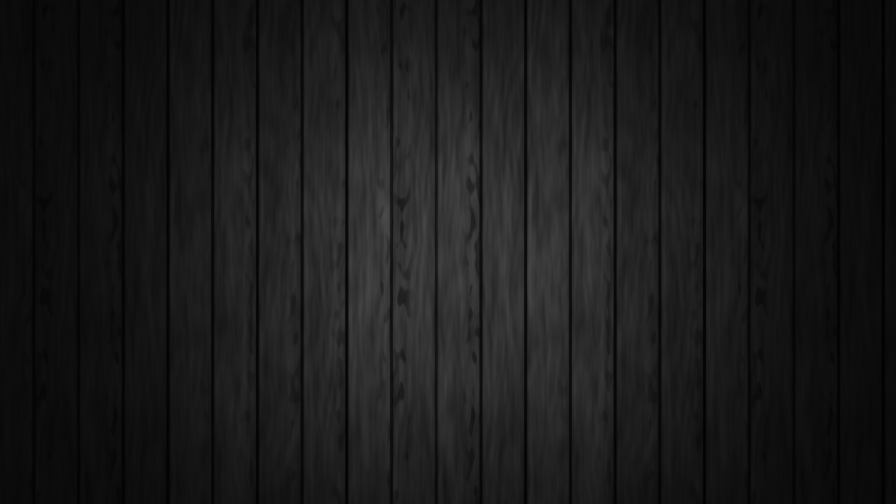
This texture is drawn by a WebGL 1 fragment shader. Its source:

```glsl
precision highp float;
// Dark vertical wooden planks under a soft central light.

#define PLANK_WIDTH 0.0499
#define FIRST_SEAM 0.0378
#define PLANK_CYCLE 8.0
#define SEAM_WIDTH 0.028
#define SEAM_DEPTH 0.68
#define GRAIN_DEPTH 0.34
#define FLECK_DEPTH 0.42
#define SHADE_LEVEL 0.037
#define LIGHT_LEVEL 0.192
#define LIGHT_FALLOFF vec2(2.95, 1.0)
#define LIGHT_CENTER vec2(0.508, 0.485)

uniform vec2 u_resolution;

float hash(float n) {
  return fract(sin(n * 91.17 + 4.3) * 4375.85);
}

vec2 gradient(vec2 cell) {
  float angle = 6.2832 * fract(sin(dot(cell, vec2(127.1, 311.7))) * 4375.85);
  return vec2(cos(angle), sin(angle));
}

float gradientNoise(vec2 p) {
  vec2 cell = floor(p);
  vec2 f = fract(p);
  vec2 blend = f * f * f * (f * (f * 6.0 - 15.0) + 10.0);
  float a = dot(gradient(cell), f);
  float b = dot(gradient(cell + vec2(1.0, 0.0)), f - vec2(1.0, 0.0));
  float c = dot(gradient(cell + vec2(0.0, 1.0)), f - vec2(0.0, 1.0));
  float d = dot(gradient(cell + vec2(1.0, 1.0)), f - vec2(1.0, 1.0));
  return mix(mix(a, b, blend.x), mix(c, d, blend.x), blend.y);
}

// Layered fibres, each finer layer stretched along the plank.
float fibres(vec2 p) {
  float sum = 0.0;
  float weight = 0.5;
  vec2 scale = vec2(75.0, 7.0);
  for (int i = 0; i < 3; i++) {
    sum += weight * gradientNoise(p * scale + float(i) * 17.3);
    scale *= vec2(1.9, 2.3);
    weight *= 0.85;
  }
  return sum;
}

// Long growth rings that bend into pointed arches.
float growthRings(vec2 p, float across, float kind) {
  float bend = gradientNoise(vec2(across * 1.4, p.y * 6.0) + kind * 9.7);
  float wobble = gradientNoise(p * vec2(60.0, 18.0));
  return sin(across * 19.0 + bend * 16.0 + wobble * 2.2 + kind * 2.0);
}

// Small dark scars gathered along one side of the worn planks.
float flecks(vec2 p, float across, float kind) {
  float side = kind < 0.5 ? 0.23 : 0.84;
  float wear = kind < 1.5 ? 1.0 : 0.65 * hash(kind + 3.0);
  float band = exp(-pow((across - side) / 0.19, 2.0));
  float scar = gradientNoise(p * vec2(130.0, 46.0) + 31.0);
  float patches = gradientNoise(p * vec2(25.0, 12.0) + 8.0);
  return wear * band * smoothstep(0.08, 0.38, scar + 0.45 * patches);
}

void main() {
  vec2 uv = gl_FragCoord.xy / u_resolution;
  vec2 p = gl_FragCoord.xy / u_resolution.x;

  // Plank layout: the boards repeat after one full cycle.
  float position = (p.x - FIRST_SEAM) / PLANK_WIDTH;
  float board = floor(position);
  float across = position - board;
  float kind = mod(board, PLANK_CYCLE);
  vec2 wood = vec2((kind + across) * PLANK_WIDTH, p.y);

  // Wood surface.
  float grain = fibres(wood) * 1.5 + 0.16 * growthRings(wood, across, kind);
  float tone = 1.0 + 0.14 * (hash(kind) - 0.5);
  tone *= 1.0 + GRAIN_DEPTH * grain;
  tone *= 1.0 - FLECK_DEPTH * flecks(wood, across, kind);

  // Seams with a soft shadow and a faint lit bevel.
  float pixel = 1.0 / (u_resolution.x * PLANK_WIDTH);
  float edge = min(across, 1.0 - across);
  float seamId = mod(floor(position + 0.5), PLANK_CYCLE);
  float seamWeight = 0.8 + 0.4 * hash(seamId + 11.0);
  float seam = 1.0 - smoothstep(SEAM_WIDTH - 0.5 * pixel, SEAM_WIDTH + pixel, edge);
  float bevel = exp(-pow((across - 0.1) / 0.035, 2.0));
  tone *= 1.0 - 0.2 * seamWeight * exp(-edge / 0.07);
  tone *= 1.0 + 0.13 * bevel;
  tone *= 1.0 - SEAM_DEPTH * seamWeight * seam;

  // Broad light fading towards the sides and corners.
  vec2 offset = (uv - LIGHT_CENTER) * 2.0;
  float light = SHADE_LEVEL + LIGHT_LEVEL * exp(-dot(offset * offset, LIGHT_FALLOFF));
  gl_FragColor = vec4(vec3(max(light * tone, 0.0)), 1.0);
}
```
